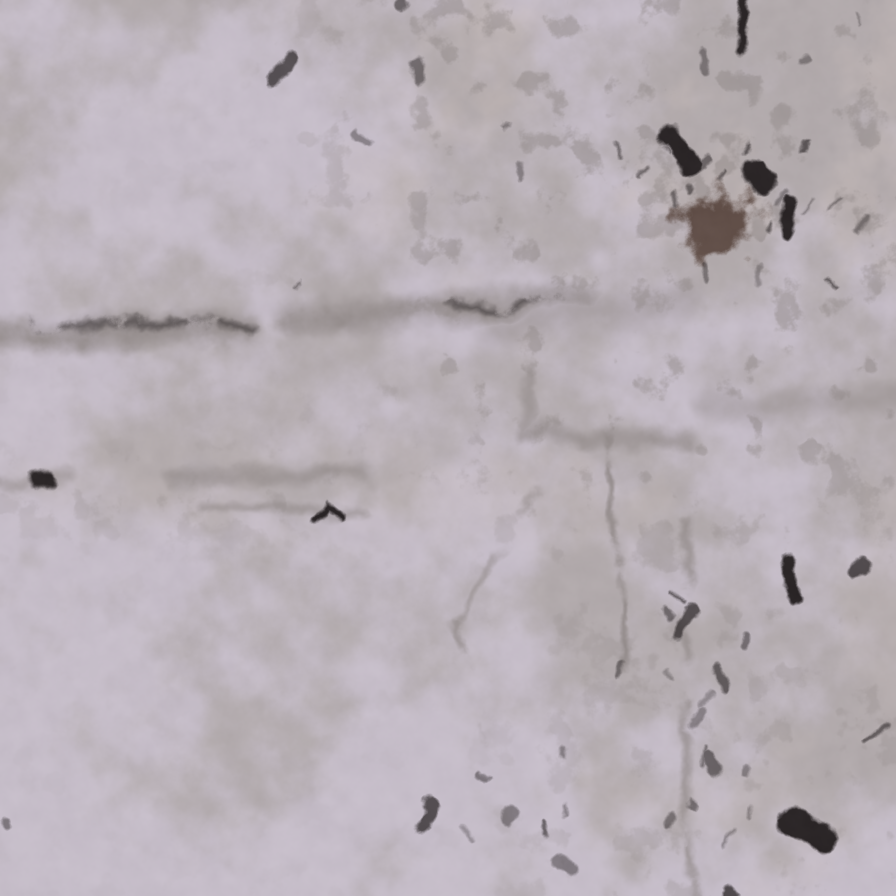
Give the GLSL for this texture, as a Shadertoy shader.

```glsl
// Weathered, pale lilac plaster: cloudy grime, ragged grey ledges, faint
// vertical cracks, dark chips and one rust spot. Built from layered value
// noise, warped line distances and chips scattered on a jittered grid.

const vec3 PLASTER = vec3(0.775, 0.742, 0.787);
const vec3 GRIME = vec3(0.695, 0.665, 0.672);
const vec3 SHADE = vec3(0.555, 0.525, 0.520);
const vec3 CREAM = vec3(0.780, 0.735, 0.725);
const vec3 RUST = vec3(0.340, 0.265, 0.235);
const vec3 HOLE = vec3(0.165, 0.145, 0.150);

float hash(vec2 p) {
    return fract(sin(dot(p, vec2(127.1, 311.7))) * 43758.5453);
}

float noise(vec2 p) {
    vec2 i = floor(p), f = fract(p);
    f = f * f * (3.0 - 2.0 * f);
    return mix(mix(hash(i), hash(i + vec2(1, 0)), f.x),
               mix(hash(i + vec2(0, 1)), hash(i + vec2(1, 1)), f.x), f.y);
}

float fbm(vec2 p) {
    float sum = 0.0, amp = 0.52;
    for (int i = 0; i < 5; i++) {
        sum += amp * noise(p);
        p = mat2(1.6, 1.2, -1.2, 1.6) * p + 7.3;
        amp *= 0.5;
    }
    return sum;
}

vec2 warp(vec2 p, float scale, float amount) {
    return p + amount * (vec2(fbm(p * scale), fbm(p * scale + 31.7)) - 0.5);
}

// Soft line from a to b
float stroke(vec2 p, vec2 a, vec2 b, float radius, float blur) {
    vec2 ab = b - a;
    float t = clamp(dot(p - a, ab) / dot(ab, ab), 0.0, 1.0);
    return 1.0 - smoothstep(radius - blur, radius + blur, length(p - a - ab * t));
}

float blob(vec2 p, vec2 centre, vec2 size) {
    vec2 d = (p - centre) / size;
    return exp(-dot(d, d));
}

// Chips crowd around the rust spot and down the right-hand column
float chipDensity(vec2 p) {
    float column = blob(p, vec2(0.79, 0.15), vec2(0.05, 0.27));
    float cluster = blob(p, vec2(0.87, 0.81), vec2(0.13, 0.10));
    float upper = blob(p, vec2(0.62, 0.88), vec2(0.26, 0.08));
    float lower = blob(p, vec2(0.58, 0.13), vec2(0.07, 0.13));
    return 0.004 + 0.6 * column + 0.6 * cluster + 0.2 * upper + 0.28 * lower;
}

float chips(vec2 p, float cells, float seed, float share) {
    float ink = 0.0;
    vec2 home = floor(p * cells);
    for (int y = -1; y <= 1; y++)
    for (int x = -1; x <= 1; x++) {
        vec2 id = home + vec2(x, y);
        float keep = step(hash(id + seed), share * chipDensity((id + 0.5) / cells));
        vec2 jitter = vec2(hash(id + seed + 3.1), hash(id + seed + 5.7));
        vec2 centre = (id + 0.2 + 0.6 * jitter) / cells;
        float angle = 1.57 + 2.2 * (hash(id + seed + 9.2) - 0.5);
        vec2 reach = vec2(cos(angle), sin(angle)) * (0.08 + 0.28 * jitter.x) / cells;
        float radius = (0.05 + 0.11 * jitter.y) / cells;
        float strength = 0.45 + 0.55 * hash(id + seed + 12.4);
        ink = max(ink, keep * strength * stroke(p, centre - reach, centre + reach, radius, 0.0025));
    }
    return ink;
}

// Horizontal ragged shadows along the ledges
float ledges(vec2 p) {
    float m = stroke(p, vec2(-0.05, 0.622), vec2(0.28, 0.634), 0.014, 0.012);
    m = max(m, stroke(p, vec2(0.33, 0.645), vec2(0.66, 0.668), 0.015, 0.014));
    m = max(m, 0.55 * stroke(p, vec2(0.55, 0.630), vec2(0.76, 0.670), 0.019, 0.018));
    m = max(m, 0.75 * stroke(p, vec2(0.20, 0.472), vec2(0.41, 0.468), 0.010, 0.010));
    m = max(m, 0.70 * stroke(p, vec2(0.23, 0.431), vec2(0.40, 0.427), 0.006, 0.006));
    m = max(m, 0.80 * stroke(p, vec2(0.59, 0.514), vec2(0.77, 0.510), 0.009, 0.009));
    m = max(m, 0.70 * stroke(p, vec2(0.585, 0.575), vec2(0.59, 0.520), 0.006, 0.006));
    m = max(m, 0.55 * stroke(p, vec2(0.79, 0.545), vec2(1.05, 0.560), 0.014, 0.014));
    return max(m, 0.60 * stroke(p, vec2(-0.05, 0.460), vec2(0.08, 0.466), 0.009, 0.009));
}

// Thin, broken vertical cracks
float cracks(vec2 p) {
    float m = stroke(p, vec2(0.682, 0.51), vec2(0.695, 0.26), 0.004, 0.004);
    m = max(m, 0.6 * stroke(p, vec2(0.60, 0.45), vec2(0.515, 0.31), 0.004, 0.004));
    m = max(m, 0.8 * stroke(p, vec2(0.515, 0.31), vec2(0.54, 0.17), 0.004, 0.004));
    m = max(m, 0.8 * stroke(p, vec2(0.765, 0.42), vec2(0.775, -0.02), 0.006, 0.006));
    return m * smoothstep(0.32, 0.60, fbm(p * 24.0));
}

// The few large holes
float holes(vec2 p) {
    float m = stroke(p, vec2(0.745, 0.850), vec2(0.772, 0.812), 0.011, 0.003);
    m = max(m, stroke(p, vec2(0.842, 0.808), vec2(0.852, 0.798), 0.012, 0.003));
    m = max(m, stroke(p, vec2(0.832, 1.010), vec2(0.828, 0.945), 0.005, 0.003));
    m = max(m, stroke(p, vec2(0.880, 0.775), vec2(0.881, 0.740), 0.007, 0.003));
    m = max(m, stroke(p, vec2(0.878, 0.375), vec2(0.890, 0.332), 0.007, 0.003));
    m = max(m, stroke(p, vec2(0.882, 0.086), vec2(0.922, 0.064), 0.013, 0.003));
    m = max(m, stroke(p, vec2(0.350, 0.421), vec2(0.365, 0.436), 0.004, 0.003));
    m = max(m, stroke(p, vec2(0.365, 0.436), vec2(0.380, 0.421), 0.004, 0.003));
    return max(m, stroke(p, vec2(0.040, 0.467), vec2(0.056, 0.464), 0.008, 0.004));
}

void mainImage(out vec4 fragColor, in vec2 fragCoord) {
    vec2 p = fragCoord / iResolution.y;
    vec2 ragged = warp(p, 22.0, 0.035);
    vec2 crisp = warp(p, 45.0, 0.016);
    float fine = fbm(p * 55.0);

    // Cloudy plaster, greyer towards the upper right
    float worn = smoothstep(0.2, 0.6, p.x) * smoothstep(0.38, 0.65, p.y);
    worn += 0.45 * smoothstep(0.45, 0.75, p.x) + 0.5 * blob(p, vec2(0.25, 0.45), vec2(0.35, 0.05));
    float cloud = 0.65 * fbm(p * 6.0) + 0.35 * fbm(p * 24.0 + 4.0);
    vec3 colour = mix(PLASTER, GRIME, smoothstep(0.42, 0.72, cloud + 0.15 * worn - 0.02));
    colour = mix(colour, CREAM, 0.45 * smoothstep(0.5, 0.7, fbm(p * 9.0 + 17.0)) * min(worn, 1.0));

    // Grey stains, ledges and cracks
    float flecks = smoothstep(0.60, 0.74, fbm(p * 32.0 + 9.0)) * min(worn + 0.1, 1.0);
    float ledge = ledges(ragged);
    colour = mix(colour, SHADE, 0.45 * flecks);
    colour = mix(colour, SHADE, ledge * (0.55 + 0.7 * (fine - 0.3)));
    float rim = stroke(ragged, vec2(0.03, 0.638), vec2(0.29, 0.634), 0.004, 0.005);
    rim = max(rim, stroke(ragged, vec2(0.50, 0.660), vec2(0.63, 0.665), 0.004, 0.005));
    colour = mix(colour, HOLE, 0.5 * rim * smoothstep(0.3, 0.6, fine));
    colour = mix(colour, SHADE, 0.75 * cracks(ragged));

    // Rust spot, then chips and holes
    float rust = blob(ragged, vec2(0.80, 0.755), vec2(0.055, 0.042));
    colour = mix(colour, RUST, smoothstep(0.35, 0.75, rust + 0.9 * (fine - 0.5)) * 0.9);
    float ink = max(chips(crisp, 18.0, 2.0, 0.6), 0.75 * chips(crisp, 34.0, 40.0, 0.5));
    colour = mix(colour, HOLE, max(0.85 * ink, holes(crisp)));

    colour += 0.035 * (fine - 0.5);
    fragColor = vec4(colour, 1.0);
}
```
